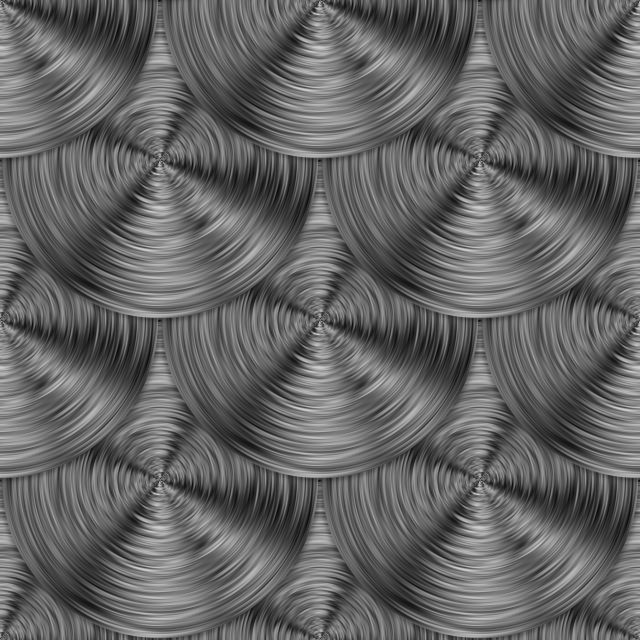
This pattern is drawn by a three.js fragment shader. Its source:

```glsl
// Overlapping scales of spun metal: staggered rows of discs, upper rows on top.
// Each disc is shaded by angle with dark and light sheen lobes, then brushed
// with ring-wise noise that wraps around the disc centre.
varying vec2 vUv;

#define ROWS 4.0          // rows up the tile; discs are two rows wide
#define RADIUS 0.988      // disc radius in row heights
#define BASE_GREY 0.43
#define GRAIN 0.52        // brush mark contrast
#define RINGS 88.0        // coarse brush rings per row height
#define ARCS 15.0         // coarse brush marks around one ring
#define RAGGED 0.045      // how far marks break up the sheen, in turns
#define SHADOW 0.3
#define SHADOW_WIDTH 0.025

const float TURN = 6.2831853;

float hash(vec2 p) {
  vec3 q = fract(vec3(p.xyx) * 0.1031);
  q += dot(q, q.yzx + 33.33);
  return fract((q.x + q.y) * q.z);
}

// Smooth noise along one ring, shifted at random and closed after one turn.
float ringNoise(float ring, float turn, float arcs) {
  float x = (turn + hash(vec2(ring, arcs))) * arcs;
  float cell = floor(x);
  float left = hash(vec2(mod(cell, arcs), ring + 7.0));
  float right = hash(vec2(mod(cell + 1.0, arcs), ring + 7.0));
  return mix(left, right, smoothstep(0.0, 1.0, x - cell));
}

// Concentric brush marks, blended between neighbouring rings.
float brushed(float r, float turn, float rings, float arcs) {
  float x = r * rings;
  float ring = floor(x);
  return mix(ringNoise(ring, turn, arcs), ringNoise(ring + 1.0, turn, arcs),
             smoothstep(0.0, 1.0, x - ring));
}

// Soft bump around a direction; everything is measured in turns.
float lobe(float turn, float direction, float width) {
  float d = (fract(turn - direction + 0.5) - 0.5) / width;
  return exp(-d * d);
}

float sheen(float turn) {
  float dark = 0.20 * lobe(turn, 0.178, 0.030)
             + 0.23 * lobe(turn, 0.428, 0.032)
             + 0.25 * lobe(turn, 0.950, 0.038)
             + 0.22 * lobe(turn, 0.648, 0.034)
             + 0.10 * lobe(turn, 0.825, 0.020);
  float light = 0.14 * lobe(turn, 0.250, 0.040)
              + 0.16 * lobe(turn, 0.750, 0.050)
              + 0.12 * lobe(turn, 0.885, 0.030);
  return BASE_GREY + light - dark;
}

float discGrey(vec2 d, float r) {
  float turn = atan(d.y, d.x + 1e-6) / TURN + 1.0;
  float coarse = brushed(r, turn, RINGS, ARCS);
  float fine = brushed(r, turn, RINGS * 1.6, ARCS * 2.0);
  float marks = mix(coarse, fine, 0.45) - 0.5;

  float grey = sheen(turn + RAGGED * (coarse - 0.5));
  grey += GRAIN * marks * (0.45 + 1.3 * grey);

  // Darker rim with a faint groove just inside it
  grey -= 0.05 * smoothstep(0.8, 1.0, r);
  grey -= 0.04 * exp(-pow((r - 0.93) / 0.012, 2.0));
  return grey;
}

void main() {
  vec2 p = vUv * ROWS;
  float pixel = fwidth(vUv.x) * ROWS;
  float grey = BASE_GREY;

  // Paint from the lowest row that shows here up to the one on top
  for (int i = -1; i <= 2; i++) {
    float row = floor(p.y) + float(i);
    vec2 d = vec2(mod(p.x - mod(row, 2.0) + 1.0, 2.0) - 1.0, p.y - row);
    float r = length(d);
    float outside = max(r - RADIUS, 0.0) / SHADOW_WIDTH;
    float cover = 1.0 - smoothstep(-0.7 * pixel, 0.7 * pixel, r - RADIUS);
    if (i == -1) cover = 1.0;
    grey *= 1.0 - SHADOW * exp(-outside * outside);
    grey = mix(grey, discGrey(d, r), cover);
  }

  gl_FragColor = vec4(vec3(clamp(grey, 0.0, 1.0)), 1.0);
}
```
